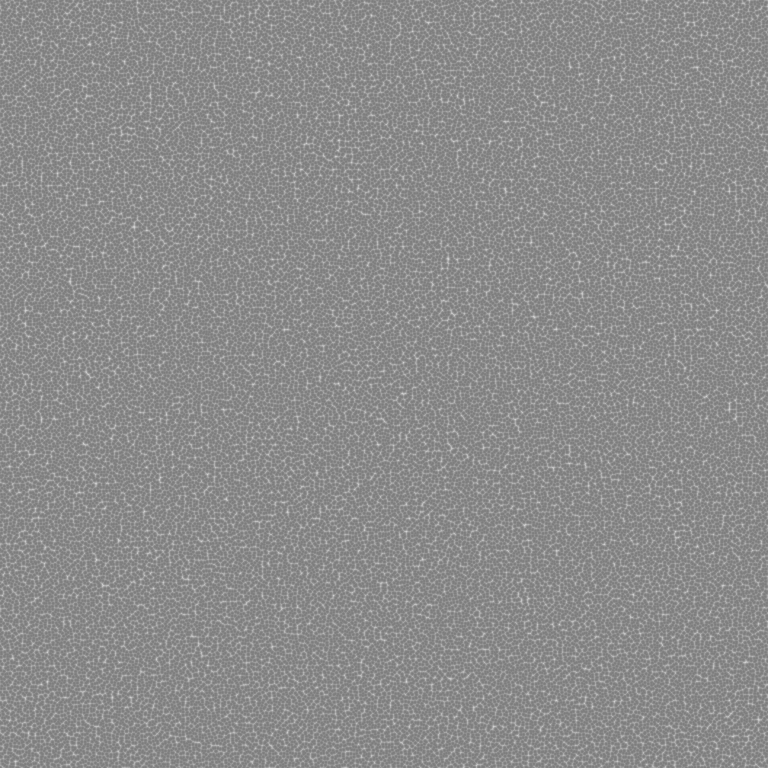
Write a Shadertoy shader that draws this texture.

```glsl
// Fine grey grain: short pale dashes and specks on a mid-grey ground.
// Cellular noise gives the distance to the nearest scattered point; its
// ridges, halfway between points, are lifted to light grey by a power curve.

const float CELLS_ACROSS = 240.0;            // cells along the canvas height
const float JITTER       = 0.95;             // 0 = regular grid, 1 = fully scattered
const float RIDGE_POWER  = 2.2;              // higher = thinner, sparser dashes
const float RIDGE_GAIN   = 0.305;            // brightness added at unit distance
const vec3  GROUND_GREY  = vec3(0.490);
const vec3  BRIGHTEST    = vec3(0.820);

// Two pseudo-random values in 0..1 for a cell
vec2 hash2(vec2 cell) {
    vec3 p = fract(cell.xyx * vec3(0.1031, 0.1030, 0.0973));
    p += dot(p, p.yzx + 33.33);
    return fract((p.xx + p.yz) * p.zy);
}

// Distance from p to the nearest jittered cell point
float nearestPoint(vec2 p) {
    vec2 cell = floor(p);
    vec2 local = p - cell;
    float nearestSq = 8.0;
    for (int y = -1; y <= 1; y++) {
        for (int x = -1; x <= 1; x++) {
            vec2 offset = vec2(x, y);
            vec2 site = offset + 0.5 + JITTER * (hash2(cell + offset) - 0.5);
            vec2 toSite = site - local;
            nearestSq = min(nearestSq, dot(toSite, toSite));
        }
    }
    return sqrt(nearestSq);
}

void mainImage(out vec4 fragColor, in vec2 fragCoord) {
    vec2 uv = fragCoord / iResolution.y;

    // Ridges between the points become the pale dashes
    float ridge = pow(nearestPoint(uv * CELLS_ACROSS), RIDGE_POWER);
    vec3 color = min(GROUND_GREY + RIDGE_GAIN * ridge, BRIGHTEST);

    fragColor = vec4(color, 1.0);
}
```
